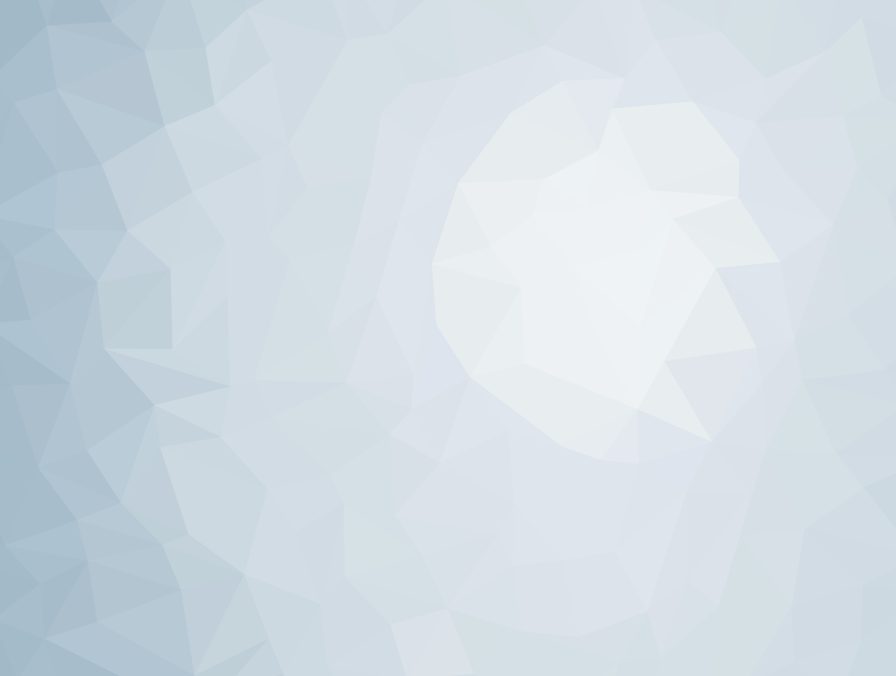
A WebGL 1 fragment shader for this background:

```glsl
precision highp float;
// Pale blue-grey low-poly mesh around a soft white glow, darker at the left edge.

#define CELL 0.092                // mesh spacing, in canvas heights
#define JITTER 0.66               // vertex scatter, in cells
#define MESH_ANGLE 0.42           // turn of the mesh, in radians
#define GLOW_CENTER vec2(0.677, 0.603)
#define SPOT_CENTER vec2(0.47, 0.02)
#define BAND_SOFTNESS 0.016
#define FACET_CONTRAST 0.010

uniform vec2 u_resolution;

float hash(vec2 p) {
  vec3 q = fract(vec3(p.xyx) * 0.1031);
  q += dot(q, q.yzx + 33.33);
  return fract((q.x + q.y) * q.z);
}

float cross2(vec2 a, vec2 b) { return a.x * b.y - a.y * b.x; }

mat2 rotation(float angle) {
  float c = cos(angle), s = sin(angle);
  return mat2(c, s, -s, c);
}

// Scattered mesh vertex near a lattice point
vec2 vertex(vec2 id) {
  vec2 offset = vec2(hash(id + 17.3), hash(id + 71.9)) - 0.5;
  return id + JITTER * offset;
}

// Uneven distance from the glow: tighter on the right, longer below
float glowDistance(vec2 p, float aspect) {
  vec2 q = p - GLOW_CENTER * vec2(aspect, 1.0);
  if (q.x > 0.0) q.x *= 1.2 - 0.9 * max(q.y, 0.0);
  if (q.y < 0.0) q.y *= mix(0.98, 0.70, smoothstep(0.2, 0.42, -q.y));
  return length(q);
}

vec3 band(vec3 inner, vec3 outer, float edge, float d) {
  return mix(inner, outer, smoothstep(edge - BAND_SOFTNESS, edge + BAND_SOFTNESS, d));
}

// Colour bands from the white core out to the steel-blue edge
vec3 palette(float d) {
  vec3 c = mix(vec3(0.937, 0.953, 0.963), vec3(0.925, 0.943, 0.953), d / 0.2);
  c = band(c, vec3(0.907, 0.927, 0.937), 0.185, d);
  c = band(c, vec3(0.873, 0.897, 0.929), 0.245, d);
  c = band(c, vec3(0.858, 0.885, 0.914), 0.315, d);
  c = band(c, vec3(0.835, 0.878, 0.900), 0.385, d);
  c = band(c, vec3(0.820, 0.862, 0.895), 0.475, d);
  c = band(c, vec3(0.803, 0.852, 0.883), 0.590, d);
  c = band(c, vec3(0.757, 0.818, 0.855), 0.665, d);
  c = band(c, vec3(0.718, 0.788, 0.835), 0.735, d);
  c = band(c, vec3(0.685, 0.764, 0.818), 0.795, d);
  c = band(c, vec3(0.655, 0.740, 0.795), 0.865, d);
  return band(c, vec3(0.630, 0.722, 0.780), 0.950, d);
}

// Flat facet colour, sampled at the triangle centre
vec3 facetColor(vec2 center, float aspect) {
  vec2 p = rotation(MESH_ANGLE) * center * CELL;
  float d = glowDistance(p, aspect);
  vec3 c = palette(d);
  float spot = length(p - SPOT_CENTER * vec2(aspect, 1.0));
  c = mix(c, vec3(0.860, 0.885, 0.912), 1.0 - smoothstep(0.03, 0.07, spot));
  float shade = hash(floor(center * 64.0)) - 0.5;
  return c + shade * FACET_CONTRAST * (0.7 + 1.5 * smoothstep(0.55, 0.8, d));
}

// Adds one triangle, weighted by its smoothed coverage
void addFacet(inout vec4 sum, vec2 g, vec2 a, vec2 b, vec2 c, float aspect, float aa) {
  float inside = min(cross2(normalize(b - a), g - a),
                 min(cross2(normalize(c - b), g - b),
                     cross2(normalize(a - c), g - c)));
  float cover = smoothstep(-aa, aa, inside);
  if (cover > 0.0) sum += cover * vec4(facetColor((a + b + c) / 3.0, aspect), 1.0);
}

void main() {
  float aspect = u_resolution.x / u_resolution.y;
  vec2 p = gl_FragCoord.xy / u_resolution.y;
  vec2 g = rotation(-MESH_ANGLE) * p / CELL;
  float aa = 0.7 / (u_resolution.y * CELL);
  vec4 sum = vec4(0.0);

  // Each nearby cell is split along a random diagonal
  for (int j = -1; j <= 1; j++) {
    for (int i = -1; i <= 1; i++) {
      vec2 id = floor(g) + vec2(float(i), float(j));
      vec2 a = vertex(id);
      vec2 b = vertex(id + vec2(1.0, 0.0));
      vec2 c = vertex(id + vec2(1.0, 1.0));
      vec2 d = vertex(id + vec2(0.0, 1.0));
      if (hash(id + 5.7) < 0.5) {
        addFacet(sum, g, a, b, c, aspect, aa);
        addFacet(sum, g, a, c, d, aspect, aa);
      } else {
        addFacet(sum, g, b, c, d, aspect, aa);
        addFacet(sum, g, b, d, a, aspect, aa);
      }
    }
  }
  gl_FragColor = vec4(sum.rgb / max(sum.a, 0.001), 1.0);
}
```
